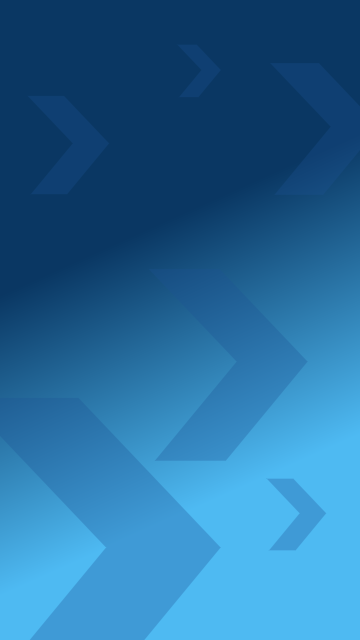
Write a Shadertoy shader that draws this background.

```glsl
// Translucent right-pointing chevrons over a slanted navy-to-sky gradient.
// Each chevron is a band of constant width bent about its apex and cut
// flat at top and bottom; one distance function serves every size.

// Signed distance to a chevron of unit height, apex line on y = 0.
float chevron(vec2 q) {
    float slope = q.y > 0.0 ? 0.95 : 0.825;
    float bentX = q.x + slope * abs(q.y);
    float band = (abs(bentX - 0.645) - 0.185) / sqrt(1.0 + slope * slope);
    float caps = abs(q.y + 0.017) - 0.5;
    return max(band, caps);
}

void mainImage(out vec4 fragColor, in vec2 fragCoord) {
    // Canvas height is one unit; x is stretched to a 9:16 frame.
    vec2 p = fragCoord / iResolution.xy * vec2(0.5625, 1.0);
    float pixel = 1.0 / iResolution.y;

    // Slanted background gradient
    vec3 navy = vec3(0.038, 0.216, 0.388);
    vec3 sky = vec3(0.305, 0.728, 0.95);
    float ramp = clamp((0.538 - p.y + 0.45 * p.x) / 0.469, 0.0, 1.0);
    vec3 color = mix(navy, sky, ramp);

    // Chevrons: left end, apex height, size
    vec3 marks[6] = vec3[6](
        vec3(-0.057, 0.1445, 0.484), vec3(0.232, 0.435, 0.2995),
        vec3(0.043, 0.776, 0.1536), vec3(0.277, 0.8906, 0.082),
        vec3(0.422, 0.802, 0.2057), vec3(0.4167, 0.198, 0.112));
    float nearest = 1.0;
    for (int i = 0; i < 6; i++) {
        vec3 m = marks[i];
        nearest = min(nearest, chevron((p - m.xy) / m.z) * m.z);
    }

    // Tint inside the chevrons
    float cover = 1.0 - smoothstep(-0.7 * pixel, 0.7 * pixel, nearest);
    color = mix(color, vec3(0.11, 0.32, 0.58), 0.3 * cover);

    fragColor = vec4(color, 1.0);
}
```
